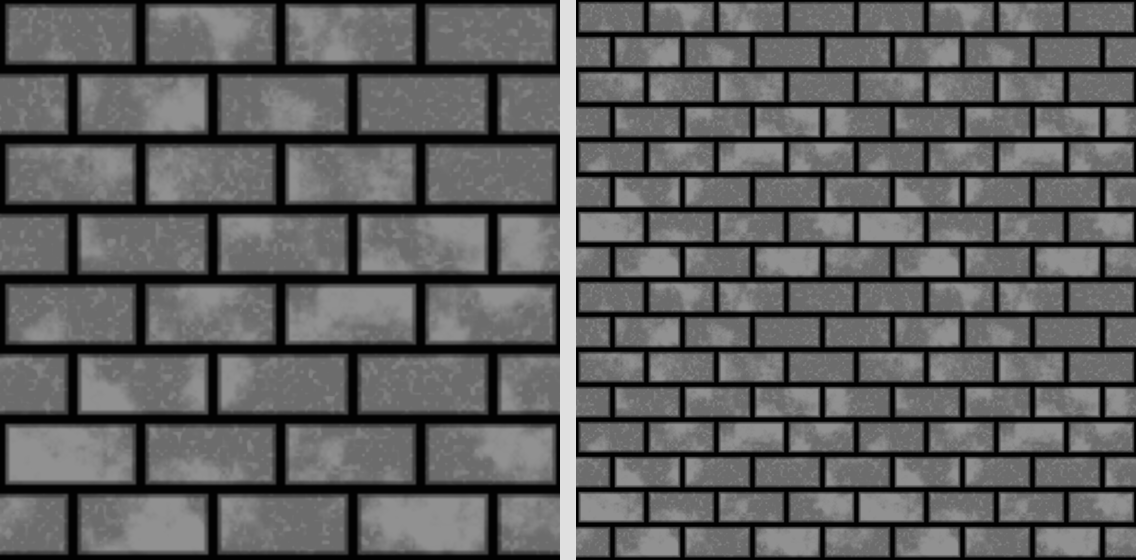
Left, the tile; right, the same tile 2 across and 2 down.
Reproduce this texture procedurally as a Shadertoy shader.

```glsl
// Running-bond wall of grey bricks, four across and eight down, with soft black joints.
// Each brick has a dim bevelled rim and a face worn by pale patches and fine specks.
// All noise lattices wrap at the canvas edge, so the wall tiles.

float hash(vec2 p) {
    vec3 q = fract(p.xyx * vec3(0.1031, 0.1030, 0.0973));
    q += dot(q, q.yzx + 33.33);
    return fract((q.x + q.y) * q.z);
}

// Value noise with a whole number of cells across the canvas
float wrapNoise(vec2 uv, float cells, float seed) {
    vec2 p = uv * cells, i = floor(p), f = fract(p);
    f = f * f * (3.0 - 2.0 * f);
    vec2 a = mod(i, cells) + seed, b = mod(i + 1.0, cells) + seed;
    return mix(mix(hash(a), hash(vec2(b.x, a.y)), f.x),
               mix(hash(vec2(a.x, b.y)), hash(b), f.x), f.y);
}

float wrapFbm(vec2 uv, float cells, float seed) {
    float sum = 0.0, weight = 0.5;
    for (int octave = 0; octave < 5; octave++) {
        sum += weight * wrapNoise(uv, cells, seed);
        cells *= 2.0;
        weight *= 0.56;
        seed += 17.0;
    }
    return sum / 1.074;
}

void mainImage(out vec4 fragColor, in vec2 fragCoord) {
    vec2 uv = fragCoord / iResolution.xy;

    // Brick grid: every other row is shifted by about half a brick
    vec2 grid = (uv - 0.0013) * vec2(4.0, 8.0);
    float row = mod(floor(grid.y), 8.0);
    grid.x -= 0.516 * (1.0 - mod(row, 2.0));
    vec2 brick = vec2(mod(floor(grid.x), 4.0), row);

    // Distance to the joint centre lines, in canvas units
    vec2 edge = (0.5 - abs(fract(grid) - 0.5)) * vec2(0.25, 0.125);
    vec2 body = smoothstep(0.005, 0.0115, edge);
    vec2 bevel = smoothstep(0.0115, 0.0185, edge);

    // Pale worn patches, more on some bricks than on others
    float bias = (hash(brick + 61.0) - 0.5) * 0.16;
    float seed = 100.0 + 37.0 * floor(8.0 * hash(brick + 5.0));
    float patches = smoothstep(0.47, 0.72, wrapFbm(uv, 10.0, seed) + bias);

    // Fine specks over the whole face
    float grain = 0.6 * wrapNoise(uv, 128.0, 11.0) + 0.4 * wrapNoise(uv, 72.0, 47.0);
    float specks = smoothstep(0.5, 0.9, grain);

    float face = mix(0.415 + 0.085 * specks, 0.56, patches);
    float shade = face * body.x * body.y * mix(0.6, 1.0, bevel.x * bevel.y);
    fragColor = vec4(vec3(0.008 + shade), 1.0);
}
```
